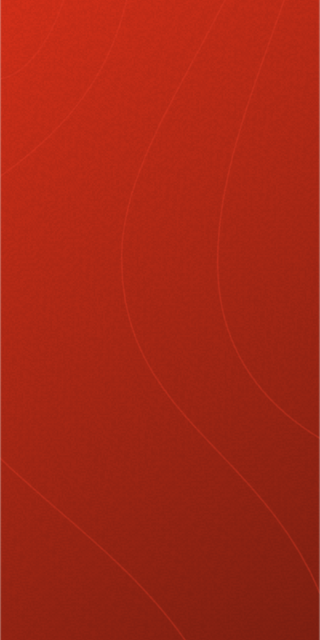
Reproduce this background procedurally as a Shadertoy shader.

```glsl
// A red diagonal gradient with fine grain, crossed by faint contour lines.
// The lines are cubic Bezier curves, measured as short segments;
// pale hairlines close the left and right sides.

#define LIGHT_RED vec3(0.805, 0.178, 0.093)
#define DARK_RED vec3(0.490, 0.120, 0.066)
#define LINE_RED vec3(0.870, 0.220, 0.140)
#define EDGE_PALE vec3(0.930, 0.950, 0.950)
#define LINE_OPACITY 0.36
#define LINE_HALF_WIDTH 0.0026
#define EDGE_OPACITY 0.27
#define EDGE_WIDTH 0.0039
#define GRAIN_CELLS 200.0
#define GRAIN_AMOUNT 0.035
#define CURVE_STEPS 20

float hash(vec2 p) {
    return fract(sin(dot(p, vec2(127.1, 311.7))) * 43758.5453);
}

float valueNoise(vec2 p) {
    vec2 cell = floor(p);
    vec2 f = fract(p);
    f = f * f * (3.0 - 2.0 * f);
    float low = mix(hash(cell), hash(cell + vec2(1, 0)), f.x);
    float high = mix(hash(cell + vec2(0, 1)), hash(cell + vec2(1, 1)), f.x);
    return mix(low, high, f.y);
}

float segmentDistance(vec2 p, vec2 a, vec2 b) {
    vec2 ab = b - a;
    float h = clamp(dot(p - a, ab) / dot(ab, ab), 0.0, 1.0);
    return length(p - a - ab * h);
}

float curveDistance(vec2 p, vec2 a, vec2 b, vec2 c, vec2 d) {
    float nearest = 10.0;
    vec2 previous = a;
    for (int i = 1; i <= CURVE_STEPS; i++) {
        float t = float(i) / float(CURVE_STEPS);
        float s = 1.0 - t;
        vec2 point = s * s * s * a + 3.0 * s * s * t * b
                   + 3.0 * s * t * t * c + t * t * t * d;
        nearest = min(nearest, segmentDistance(p, previous, point));
        previous = point;
    }
    return nearest;
}

float contourDistance(vec2 p) {
    // Top left corner arcs
    float d = curveDistance(p, vec2(0.198, 0.0), vec2(0.161, 0.117), vec2(0.091, 0.229), vec2(0.0, 0.247));
    d = min(d, curveDistance(p, vec2(0.396, 0.0), vec2(0.333, 0.273), vec2(0.169, 0.430), vec2(0.0, 0.552)));
    // Long central bend
    d = min(d, curveDistance(p, vec2(0.703, 0.0), vec2(0.560, 0.286), vec2(0.380, 0.547), vec2(0.380, 0.807)));
    d = min(d, curveDistance(p, vec2(0.380, 0.807), vec2(0.380, 1.302), vec2(0.807, 1.393), vec2(1.0, 1.854)));
    // Right bend
    d = min(d, curveDistance(p, vec2(0.888, 0.0), vec2(0.794, 0.273), vec2(0.680, 0.547), vec2(0.680, 0.820)));
    d = min(d, curveDistance(p, vec2(0.680, 0.820), vec2(0.680, 1.073), vec2(0.802, 1.250), vec2(1.0, 1.370)));
    // Lower left diagonal
    return min(d, curveDistance(p, vec2(0.0, 1.432), vec2(0.208, 1.628), vec2(0.417, 1.771), vec2(0.578, 2.0)));
}

void mainImage(out vec4 fragColor, in vec2 fragCoord) {
    // Width spans 0 to 1, height 0 to 2 downwards
    vec2 uv = fragCoord / iResolution.xy;
    vec2 p = vec2(uv.x, 2.0 * (1.0 - uv.y));
    float pixel = 1.0 / iResolution.x;

    // Diagonal gradient
    vec3 color = mix(LIGHT_RED, DARK_RED, 0.26 * p.x + 0.37 * p.y);

    // Soft contour lines
    float line = 1.0 - smoothstep(LINE_HALF_WIDTH - pixel, LINE_HALF_WIDTH + pixel, contourDistance(p));
    color = mix(color, LINE_RED, LINE_OPACITY * line);

    // Fine grain
    color *= 1.0 + GRAIN_AMOUNT * 2.0 * (valueNoise(p * GRAIN_CELLS) - 0.5);

    // Pale side hairlines
    float sideDistance = min(p.x, 1.0 - p.x);
    float edge = 1.0 - smoothstep(EDGE_WIDTH - 0.5 * pixel, EDGE_WIDTH + 0.5 * pixel, sideDistance);
    color = mix(color, EDGE_PALE, EDGE_OPACITY * edge);

    fragColor = vec4(color, 1.0);
}
```
